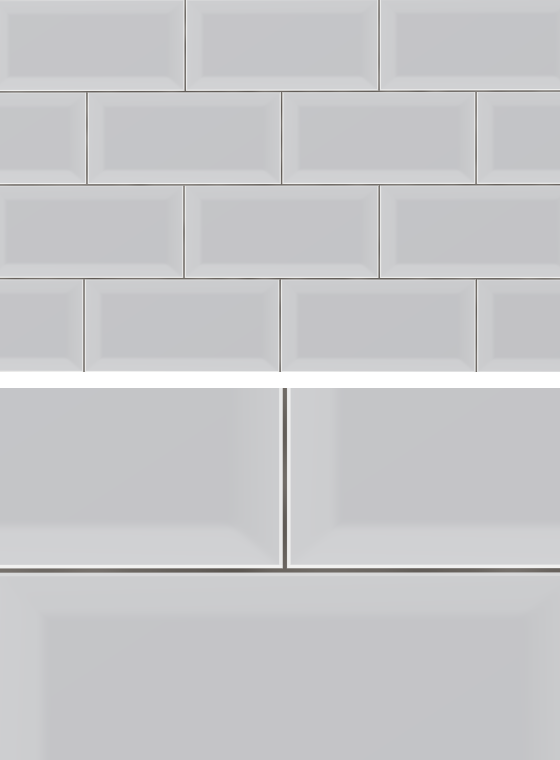
Top: the whole. Bottom: its middle third, enlarged.
Give the GLSL for this texture, as a Shadertoy shader.

```glsl
// Glazed bevelled wall tiles in a half-offset running bond with thin dark joints.
// Each pixel finds its tile, then the distances to its four sides give the
// mitred bevel facets, the bright glazed rims and the joint between tiles.

const vec2 WALL = vec2(1.5, 1.0);         // wall size that fills the canvas
const vec2 BEVEL = vec2(0.048, 0.042);    // bevel width at the sides, top and bottom
const float JOINT_HALF = 0.0019;
const float RIM = 0.0032;

const vec3 FACE = vec3(0.767, 0.769, 0.780);
const vec3 GLAZE = vec3(0.798, 0.801, 0.809);
const vec3 RIM_LIGHT = vec3(0.950, 0.950, 0.946);
const vec3 JOINT_DARK = vec3(0.35, 0.33, 0.31);
const vec3 JOINT_PALE = vec3(0.47, 0.45, 0.43);

// Hash without sine
float hash(vec2 p) {
    vec3 q = fract(vec3(p.xyx) * 0.1031);
    q += dot(q, q.yzx + 33.33);
    return fract((q.x + q.y) * q.z);
}

float noise(vec2 p) {
    vec2 cell = floor(p), f = fract(p);
    f = f * f * (3.0 - 2.0 * f);
    float low = mix(hash(cell), hash(cell + vec2(1, 0)), f.x);
    float high = mix(hash(cell + vec2(0, 1)), hash(cell + vec2(1, 1)), f.x);
    return mix(low, high, f.y);
}

// Tile width grows slightly towards the bottom, as in a tilted view
float tileWidth(float row) {
    return 0.525 - 0.0018 * row;
}

// Upright joint; column 0 starts right of the centre and alternates by half a tile
float jointX(float column, float row) {
    float start = mix(1.2754, 1.0156, mod(row, 2.0));
    float unevenness = (hash(vec2(column + 9.0, row) + 17.0) - 0.5) * 0.001;
    return start + column * tileWidth(row) + unevenness;
}

// Level joint below a row, with a slight tilt that fans out up the wall
float jointY(float row, float x) {
    float level = -0.003 + row * (0.2545 - 0.0007 * row);
    return level + 0.001 * (x - 0.75) * (row - 1.5);
}

float findRow(vec2 p) {
    float row = 0.0;
    for (float i = 1.0; i < 5.0; i++) row += step(jointY(i, p.x), p.y);
    return row;
}

// Column of the tile that holds x, allowing for uneven joints
float findColumn(float x, float row) {
    float column = floor((x - jointX(0.0, row)) / tileWidth(row));
    column -= 1.0 - step(jointX(column, row), x);
    return column + step(jointX(column + 1.0, row), x);
}

// Tile surface; sides holds distances to left, right, bottom and top
vec3 tileColor(vec4 sides, vec2 id) {
    vec4 depth = sides / BEVEL.xxyy;
    float nearest = min(min(depth.x, depth.y), min(depth.z, depth.w));

    // Soft choice of facet keeps the mitred corners smooth
    vec4 weight = exp(-16.0 * (depth - nearest));
    weight /= dot(weight, vec4(1.0));
    float facet = dot(weight, vec4(0.003, -0.012, 0.018, -0.002));

    // The right facet darkens towards its fold, the others stay nearly even
    float slope = (0.010 + 0.020 * weight.y) * (0.5 - clamp(nearest, 0.0, 1.0));
    vec3 bevel = GLAZE + facet + slope;

    vec3 color = mix(bevel, FACE, smoothstep(0.80, 1.10, nearest));
    return color + 0.003 * (hash(id + 41.0) - 0.5);
}

// Bright glaze on the tile edge, weakest along the top
float rimLight(vec4 sides, float soft) {
    vec4 band = 1.0 - smoothstep(vec4(RIM - soft), vec4(RIM + soft), sides - JOINT_HALF);
    vec4 strength = band * vec4(0.85, 0.75, 0.95, 0.30);
    return max(max(strength.x, strength.y), max(strength.z, strength.w));
}

vec3 jointColor(vec2 p) {
    return mix(JOINT_DARK, JOINT_PALE, noise(p * 24.0));
}

void mainImage(out vec4 fragColor, in vec2 fragCoord) {
    vec2 p = fragCoord / iResolution.xy * WALL;
    float soft = 0.7 / iResolution.y;

    // Tile under this point
    float row = findRow(p);
    float column = findColumn(p.x, row);
    vec4 sides = vec4(p.x - jointX(column, row), jointX(column + 1.0, row) - p.x,
                      p.y - jointY(row, p.x), jointY(row + 1.0, p.x) - p.y);

    // Tile, rim, then joint
    vec3 color = tileColor(sides, vec2(column, row));
    color = mix(color, RIM_LIGHT, rimLight(sides, soft));
    float edge = min(min(sides.x, sides.y), min(sides.z, sides.w));
    float joint = 1.0 - smoothstep(JOINT_HALF - soft, JOINT_HALF + soft, edge);
    color = mix(color, jointColor(p), joint);

    // Light falls off gently to the lower right
    color += 0.008 * (p.y - p.x * 0.66);
    fragColor = vec4(clamp(color, 0.0, 1.0), 1.0);
}
```
